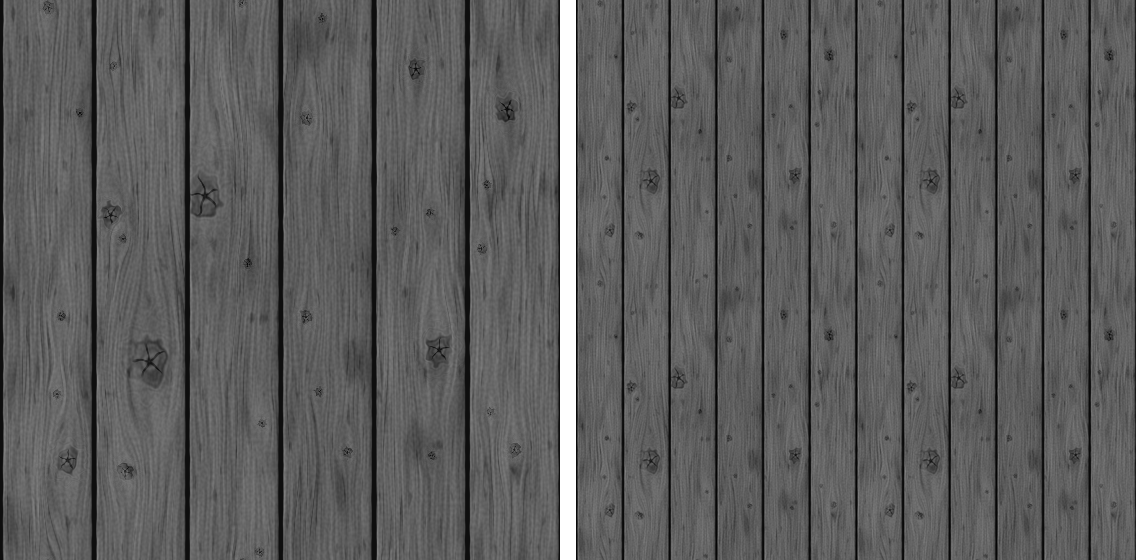
Left: one tile. Right: repeated 2 by 2.
This texture is drawn by a Shadertoy shader. Its source:

```glsl
const float PLANKS = 6.0;
const float KNOTS_PER_PLANK = 5.0;
const float SEAM_SHIFT = 0.0015;
const float GAP_HALF_WIDTH = 0.0042;
const float WOOD_TONE = 0.383;
const float GAP_TONE = 0.055;
const float TAU = 6.2831853;

float hash(vec3 p) {
    p = fract(p * vec3(0.1031, 0.1030, 0.0973));
    p += dot(p, p.yzx + 33.33);
    return fract((p.x + p.y) * p.z);
}

float cornerSlope(vec2 cell, vec2 offset, float period, float seed) {
    float angle = TAU * hash(vec3(cell.x, mod(cell.y, period), seed));
    return dot(vec2(cos(angle), sin(angle)), offset);
}

// Gradient noise that wraps vertically after a whole number of cells
float noise(vec2 p, float period, float seed) {
    vec2 cell = floor(p), f = fract(p);
    vec2 w = f * f * f * (f * (f * 6.0 - 15.0) + 10.0);
    vec2 e = vec2(1.0, 0.0);
    float low = mix(cornerSlope(cell, f, period, seed),
                    cornerSlope(cell + e.xy, f - e.xy, period, seed), w.x);
    float high = mix(cornerSlope(cell + e.yx, f - e.yx, period, seed),
                     cornerSlope(cell + e.xx, f - e.xx, period, seed), w.x);
    return mix(low, high, w.y);
}

// Noise on a plank: cells counted across its width and along its length
float fibre(vec2 p, float across, float along, float seed) {
    return noise(p * vec2(across, along), along, seed);
}

float grainHeight(vec2 p, float seed) {
    return 0.5 * fibre(p, 12.0, 4.0, seed) + 0.6 * fibre(p, 29.0, 10.0, seed + 1.0);
}

// x: sideways pull on the fibres, y: darkness; offset is in plank widths
vec2 knot(vec2 offset, float radius, float seed) {
    vec2 reach = vec2(2.2 * radius + 0.03, 5.5 * radius + 0.05);
    vec2 spread = offset / reach;
    float pull = 0.85 * offset.x * exp(-dot(spread, spread));

    vec2 q = offset / radius;
    float rough = noise(q * 1.4, 64.0, seed);
    float r = length(q * vec2(1.0, 0.85)) * (1.0 + 0.55 * rough);
    float angle = atan(q.y, q.x + 0.0001);
    float core = 1.0 - smoothstep(0.75, 1.1, r);
    float side = 0.5 + 0.5 * cos(angle - TAU * hash(vec3(seed, 3.0, 8.0)));
    float rim = exp(-pow((r - 1.0) * 5.0, 2.0)) * mix(0.15, 1.0, side);
    float star = r * abs(sin(2.5 * angle + seed + rough));
    float crack = (1.0 - smoothstep(0.06, 0.22, star)) * core;
    float rings = sin(r * 13.0) * exp(-r * 0.9);
    return vec2(pull, 0.06 * core + 0.15 * rim + 0.17 * crack + 0.07 * rings);
}

// Sum of the knots scattered along one plank
vec2 knots(vec2 p, float plank) {
    vec2 total = vec2(0.0);
    for (float i = 0.0; i < KNOTS_PER_PLANK; i++) {
        float seed = plank * 17.0 + i + 100.0;
        float size = hash(vec3(seed, 1.0, 5.0));
        vec2 centre = vec2(mix(0.15, 0.85, hash(vec3(seed, 2.0, 6.0))),
                           (i + hash(vec3(seed, 4.0, 7.0))) / KNOTS_PER_PLANK);
        vec2 offset = p - centre;
        offset.y = (offset.y - round(offset.y)) * PLANKS;
        total += knot(offset, mix(0.035, 0.19, size * size * size), seed);
    }
    return total;
}

float woodTone(vec2 p, float plank) {
    float seed = plank * 23.0 + 300.0;
    vec2 knotField = knots(p, plank);

    // Fibres waver along the plank and part around knots
    vec2 g = p - vec2(knotField.x, 0.0);
    g.x += 0.05 * fibre(p, 2.0, 5.0, seed + 2.0);

    float height = grainHeight(g, seed);
    float relief = height - grainHeight(g - vec2(0.012, 0.0), seed);
    float broad = fibre(g, 2.5, 3.0, seed + 3.0);
    float speck = fibre(p, 36.0, 150.0, seed + 4.0);

    // Weathering: thin grooves, short pits and dark smears
    float groove = 1.0 - smoothstep(0.0, 0.11, abs(fibre(g, 13.0, 3.0, seed + 5.0)));
    groove *= smoothstep(-0.1, 0.35, fibre(g, 3.0, 4.0, seed + 6.0));
    float pit = smoothstep(0.3, 0.55, fibre(g, 20.0, 22.0, seed + 7.0));
    float smear = smoothstep(0.2, 0.6, fibre(g, 4.0, 7.0, seed + 8.0) + 0.7 * height);

    float tone = WOOD_TONE + 0.025 * (hash(vec3(seed, 9.0, 2.0)) - 0.5);
    tone += 0.09 * height + 0.12 * relief + 0.05 * broad + 0.05 * speck;
    return tone - 0.09 * groove - 0.09 * pit - 0.1 * smear - knotField.y;
}

void mainImage(out vec4 fragColor, in vec2 fragCoord) {
    vec2 uv = fragCoord / iResolution.xy;
    float x = (uv.x - SEAM_SHIFT) * PLANKS;
    float plank = mod(floor(x), PLANKS);
    float tone = woodTone(vec2(fract(x), uv.y), plank);

    // Signed distance from the nearest seam, positive to its right
    float seam = round(x);
    float fromSeam = (x - seam) / PLANKS;
    float wobble = noise(vec2(0.5, uv.y * 40.0), 40.0, mod(seam, PLANKS) + 700.0);
    float edge = abs(fromSeam) - GAP_HALF_WIDTH - 0.0012 * wobble;

    // Worn bright left edge, shaded right edge, dark gap
    float lit = step(0.0, fromSeam);
    float wear = 0.06 + 0.08 * wobble;
    tone += lit * wear * exp(-pow((edge - 0.002) / 0.0018, 2.0));
    tone *= 1.0 - (1.0 - lit) * 0.35 * exp(-max(edge, 0.0) / 0.004);
    float soft = max(0.0013, 0.75 / iResolution.x);
    tone = mix(GAP_TONE, tone, smoothstep(-soft, soft, edge));

    fragColor = vec4(vec3(clamp(tone, 0.04, 0.6)), 1.0);
}
```
